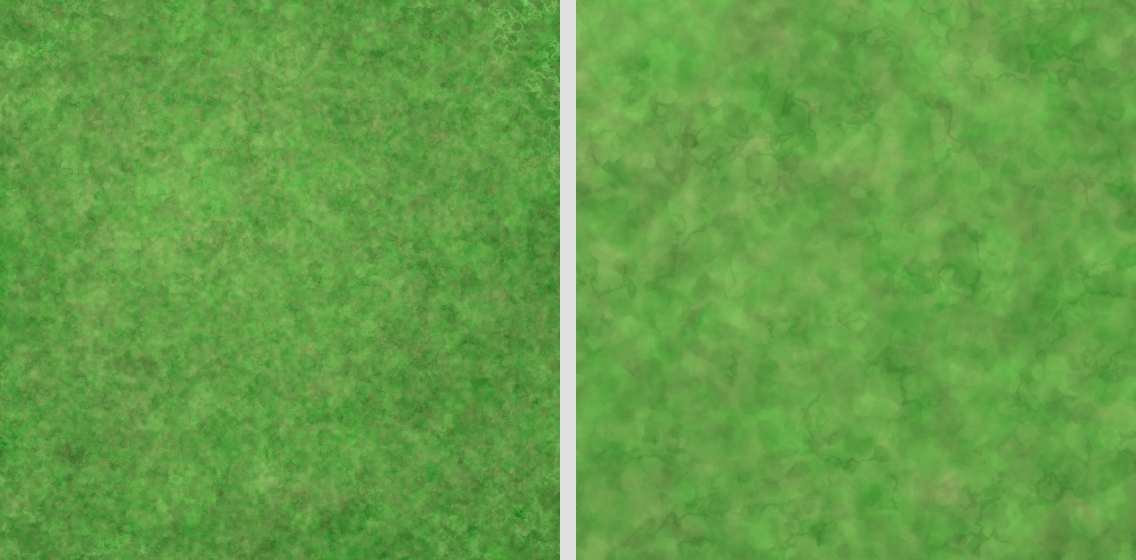
Left: the whole. Right: its middle third, enlarged.
Write a WebGL 1 fragment shader that draws this texture.

```glsl
precision highp float;
// Mottled meadow green: layers of small, ragged-edged puffs of varied tone,
// with separate olive-to-vivid drift, fine dark creases and grain, a broad
// glow above the centre, and a broken pale lace towards the rim and corners.
uniform vec2 u_resolution;

const vec3 BASE_GREEN = vec3(0.371, 0.608, 0.263);
const vec3 LIGHT_AXIS = vec3(0.160, 0.145, 0.110);  // dark to pale
const vec3 OLIVE_AXIS = vec3(0.085, -0.050, 0.040); // vivid to olive
const vec3 LACE_TINT  = vec3(0.090, 0.125, 0.085);

const float PUFF_SCALE   = 17.0;  // cells across the canvas, coarsest layer
const float PUFF_GROWTH  = 1.75;  // scale ratio between layers
const float PUFF_WEIGHT  = 0.46;  // strength of the coarsest layer
const float PUFF_GAIN    = 1.14;  // strength ratio between layers
const float PUFF_OPACITY = 0.66;
const float PUFF_SOFT    = 0.26;  // edge width as a share of the radius
const float WARP_SCALE   = 75.0;
const float WARP_AMOUNT  = 0.011;
const float CREASE_DEPTH = 0.34;
const float GRAIN_DEPTH  = 0.80;
const float GLOW_DEPTH   = 0.58;
const vec2  GLOW_CENTRE  = vec2(0.42, 0.66);

vec2 hash2(vec2 p) {
  vec3 q = fract(p.xyx * vec3(0.1031, 0.1030, 0.0973));
  q += dot(q, q.yzx + 33.33);
  return fract((q.xx + q.yz) * q.zy);
}

// Value noise, 0 to 1
float noise(vec2 p) {
  vec2 cell = floor(p);
  vec2 f = fract(p);
  f = f * f * (3.0 - 2.0 * f);
  float bottom = mix(hash2(cell).x, hash2(cell + vec2(1.0, 0.0)).x, f.x);
  float top = mix(hash2(cell + vec2(0.0, 1.0)).x, hash2(cell + 1.0).x, f.x);
  return mix(bottom, top, f.y);
}

// Fractal noise, centred on zero
float fbm(vec2 p) {
  float sum = 0.0;
  float gain = 0.5;
  for (int i = 0; i < 4; i++) {
    sum += gain * (noise(p) - 0.5);
    p = mat2(1.6, 1.2, -1.2, 1.6) * p + 17.3;
    gain *= 0.55;
  }
  return sum;
}

// Overlapping translucent discs: x is lightness, y is hue, both about zero
vec2 puffs(vec2 p) {
  vec2 cell = floor(p);
  vec2 tone = vec2(0.0);
  for (int j = -1; j <= 1; j++) {
    for (int i = -1; i <= 1; i++) {
      vec2 id = cell + vec2(float(i), float(j));
      vec2 centre = id + hash2(id + 41.0);
      float radius = mix(0.38, 0.88, hash2(id + 83.0).x);
      float cover = 1.0 - smoothstep(1.0 - PUFF_SOFT, 1.0, length(p - centre) / radius);
      tone = mix(tone, hash2(id + 127.0) - 0.5, PUFF_OPACITY * cover);
    }
  }
  return tone;
}

// Thin lines along the middle level of the noise
float veins(vec2 p, float width) {
  return 1.0 - smoothstep(0.0, width, abs(fbm(p)));
}

void main() {
  vec2 uv = gl_FragCoord.xy / min(u_resolution.x, u_resolution.y);
  vec2 spot = gl_FragCoord.xy / u_resolution;

  // Ragged outlines
  vec2 warp = vec2(fbm(uv * WARP_SCALE), fbm(uv * WARP_SCALE + 71.0));
  vec2 p = uv + WARP_AMOUNT * warp;

  // Puffs from coarse to fine
  vec2 tone = vec2(0.0);
  float scale = PUFF_SCALE;
  float weight = PUFF_WEIGHT;
  for (int k = 0; k < 4; k++) {
    tone += weight * puffs(p * scale + 29.0 * float(k));
    scale *= PUFF_GROWTH;
    weight *= PUFF_GAIN;
  }

  // Broad drift, short creases and grain
  tone += vec2(0.50 * fbm(uv * 6.0 + 9.0), 0.60 * fbm(uv * 9.0 + 53.0));
  float patches = smoothstep(0.40, 0.75, noise(uv * 40.0 + 5.0));
  tone.x -= CREASE_DEPTH * (patches * veins(p * 62.0 + 13.0, 0.10) - 0.12);
  tone += GRAIN_DEPTH * vec2(fbm(uv * 105.0), fbm(uv * 90.0 + 37.0));

  // Glow above the centre, dimmer rim
  vec2 away = (spot - GLOW_CENTRE) * vec2(1.0, 0.85);
  tone.x += GLOW_DEPTH * (0.42 - smoothstep(0.05, 0.75, length(away)));

  // Lace near the rim, strongest at the upper right
  vec2 rim = abs(spot - 0.5) * 2.0;
  float edge = smoothstep(0.85, 1.25, length(rim));
  edge *= 0.60 + 0.40 * smoothstep(1.3, 1.9, spot.x + spot.y);
  float lace = veins(p * 46.0 + 61.0, 0.10) * smoothstep(0.15, 0.50, noise(uv * 21.0 + 3.0));

  vec3 colour = BASE_GREEN + LIGHT_AXIS * tone.x + OLIVE_AXIS * tone.y;
  colour += LACE_TINT * lace * edge;
  gl_FragColor = vec4(clamp(colour, 0.0, 1.0), 1.0);
}
```
